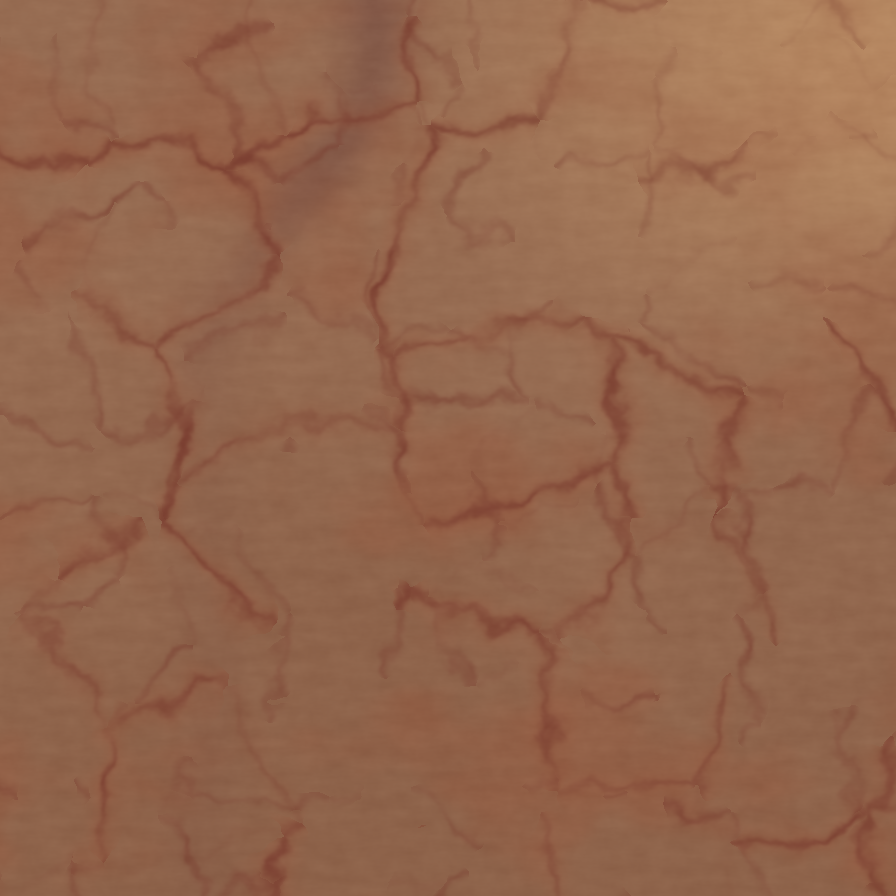
This texture is drawn by a WebGL 1 fragment shader. Its source:

```glsl
precision highp float;
// Close view of thin skin with branching red capillaries and a soft, deeper vein.
uniform vec2 u_resolution;

#define MAIN_CELLS 5.2      // large vessel loops across the canvas
#define FINE_CELLS 9.5      // small vessel loops across the canvas
#define MAIN_WIDTH 0.0095   // soft half width of the large vessels
#define FINE_WIDTH 0.0085   // soft half width of the small vessels
#define MAIN_DEPTH 0.72     // opacity of the large vessels
#define FINE_DEPTH 0.46     // opacity of the small vessels
#define WANDER 0.032        // slow bending of the vessels
#define WIGGLE 0.010        // quick bending of the vessels
#define BLOTCH 0.42         // strength of the flushed patches
#define GRAIN 0.020         // contrast of the skin texture

const vec3 SKIN = vec3(0.590, 0.424, 0.322);
const vec3 SHADE = vec3(0.555, 0.387, 0.290);
const vec3 LIGHT = vec3(0.725, 0.545, 0.390);
const vec3 FLUSH = vec3(0.585, 0.345, 0.245);
const vec3 VESSEL = vec3(0.475, 0.235, 0.185);
const vec3 DEEP_VEIN = vec3(0.435, 0.275, 0.245);

float hash(vec2 p) {
  return fract(sin(dot(p, vec2(127.1, 311.7))) * 43758.55);
}

vec2 cellPoint(vec2 cell) {
  return 0.08 + 0.84 * vec2(hash(cell), hash(cell + 37.3));
}

// Layered, rotated sines: smooth noise of about -1 to 1.
float waves(vec2 p) {
  float sum = 0.0;
  float amp = 0.55;
  for (int i = 0; i < 5; i++) {
    p = mat2(0.8, 0.6, -0.6, 0.8) * p * 1.7 + 1.3;
    sum += amp * sin(p.x + sin(p.y * 0.7)) * cos(p.y + sin(p.x * 0.6));
    amp *= 0.62;
  }
  return sum;
}

// Cellular borders: x is the distance to the border, y a random value of that border.
vec2 cellBorder(vec2 p) {
  vec2 base = floor(p);
  vec2 f = p - base;
  vec2 nearCell = vec2(0.0);
  vec2 nearVec = vec2(9.0);
  for (int y = -1; y <= 1; y++) {
    for (int x = -1; x <= 1; x++) {
      vec2 g = vec2(float(x), float(y));
      vec2 r = g + cellPoint(base + g) - f;
      if (dot(r, r) < dot(nearVec, nearVec)) { nearVec = r; nearCell = g; }
    }
  }
  vec2 border = vec2(9.0, 0.0);
  for (int y = -2; y <= 2; y++) {
    for (int x = -2; x <= 2; x++) {
      vec2 g = nearCell + vec2(float(x), float(y));
      vec2 r = g + cellPoint(base + g) - f;
      vec2 across = r - nearVec;
      if (dot(across, across) > 0.0001) {
        float d = dot(0.5 * (r + nearVec), normalize(across));
        if (d < border.x) border = vec2(d, hash(2.0 * base + g + nearCell + 5.7));
      }
    }
  }
  return border;
}

// Vessels along the cell borders; each border has its own strength.
float vessels(vec2 p, float cells, float width, float missing) {
  vec2 border = cellBorder(p * cells);
  float presence = smoothstep(missing, missing + 0.4, border.y);
  float d = border.x / cells / (width * (0.72 + 0.45 * border.y));
  return presence * exp(-2.4 * d * d);
}

void main() {
  vec2 uv = gl_FragCoord.xy / min(u_resolution.x, u_resolution.y);

  // Base tone: bright upper right corner, darker lower left.
  float slow = waves(uv * 3.0 + 2.0);
  float glow = smoothstep(0.62, 0.0, length((uv - vec2(1.03, 0.96)) * vec2(0.85, 1.2)));
  vec3 color = mix(SKIN, SHADE, smoothstep(0.75, 0.0, uv.y + 0.25 * slow));
  color = mix(color, LIGHT, glow * 0.95);

  // Flushed patches.
  float patches = smoothstep(0.05, 0.75, waves(uv * vec2(5.0, 7.0) + 11.0) + 0.1);
  color = mix(color, FLUSH, BLOTCH * patches * (1.0 - 0.7 * glow));

  // Broad deep vein, blurred under the skin and fading downward.
  float course = 0.23 + 0.20 * smoothstep(0.58, 0.97, uv.y) + 0.018 * waves(uv * 7.0);
  float side = (uv.x - course) / 0.042;
  float veinFade = 0.12 + 0.42 * smoothstep(0.5, 0.9, uv.y);
  color = mix(color, DEEP_VEIN, veinFade * exp(-side * side) * (0.85 + 0.3 * slow));

  // Two sizes of capillaries, with uneven visibility along their length.
  vec2 bend = vec2(waves(uv * 8.0), waves(uv * 8.0 + 19.0));
  vec2 jitter = vec2(waves(uv * 27.0 + 5.0), waves(uv * 27.0 + 31.0));
  vec2 path = uv + WANDER * bend + WIGGLE * jitter;
  float patchy = 0.72 + 0.5 * waves(uv * 16.0 + 3.0);
  float large = vessels(path + 3.4, MAIN_CELLS, MAIN_WIDTH, 0.26);
  float small = vessels(path + 8.1, FINE_CELLS, FINE_WIDTH, 0.45);
  float clearSkin = 1.0 - 0.75 * glow;
  color = mix(color, FLUSH, 0.35 * vessels(path + 3.4, MAIN_CELLS, 0.028, 0.26) * clearSkin);
  color = mix(color, VESSEL, clamp(MAIN_DEPTH * large * patchy * clearSkin, 0.0, 0.85));
  color = mix(color, VESSEL, clamp(FINE_DEPTH * small * patchy * clearSkin, 0.0, 0.6));

  // Fine horizontal creases and soft mottling.
  float creases = waves(uv * vec2(24.0, 95.0) + 0.01 * bend);
  float mottle = waves(uv * 62.0 + 40.0);
  color += GRAIN * (0.65 * creases + 0.55 * mottle) * vec3(0.9, 1.0, 0.9);

  gl_FragColor = vec4(clamp(color, 0.0, 1.0), 1.0);
}
```
